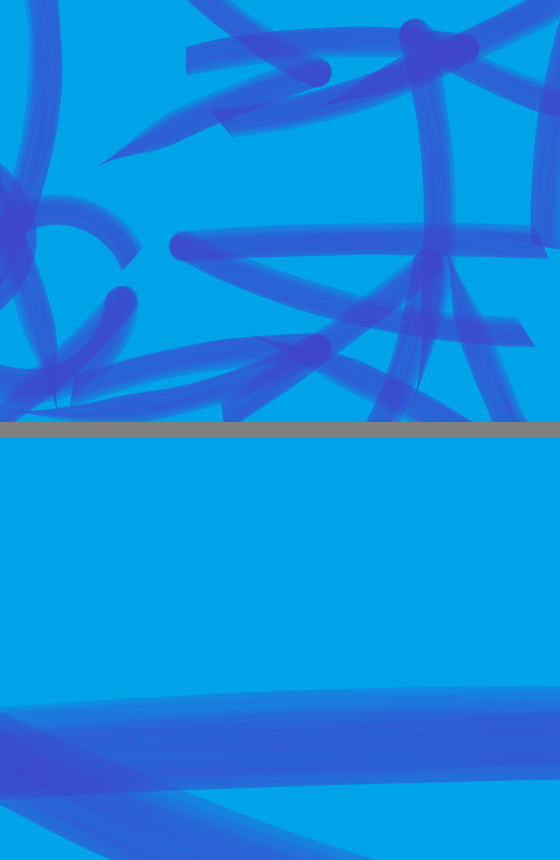
Top, the full canvas; bottom, a detail of the centre.
Write a WebGL 1 fragment shader that draws this background.

```glsl
precision highp float;
// Loose scribble of translucent violet marker strokes on a bright blue ground.
// Strokes are circular arcs, paired into sharp elbows and scattered by hashes;
// each one multiplies the remaining clear paper, so crossings grow darker.
uniform vec2 u_resolution;

const vec3 PAPER = vec3(0.0, 0.64, 0.91);
const vec3 INK = vec3(0.245, 0.265, 0.80);
const int STROKES = 22;

float hash(float n) {
  return fract(sin(n * 12.9898 + 4.137) * 43758.5453);
}

float hash2(vec2 p) {
  return hash(dot(p, vec2(1.0, 57.31)));
}

float valueNoise(vec2 p) {
  vec2 cell = floor(p);
  vec2 f = fract(p);
  f = f * f * (3.0 - 2.0 * f);
  float low = mix(hash2(cell), hash2(cell + vec2(1.0, 0.0)), f.x);
  float high = mix(hash2(cell + vec2(0.0, 1.0)), hash2(cell + 1.0), f.x);
  return mix(low, high, f.y);
}

// Distance along (x) and across (y) an arc leaving start at the given heading.
vec2 arcCoords(vec2 p, vec2 start, float heading, float curvature) {
  vec2 dir = vec2(cos(heading), sin(heading));
  vec2 q = p - start;
  q = vec2(dot(q, dir), dot(q, vec2(-dir.y, dir.x)));
  vec2 spoke = vec2(1.0 - curvature * q.y, curvature * q.x);
  return vec2(atan(spoke.y, spoke.x), 1.0 - length(spoke)) / curvature;
}

// Headings favour rising diagonals, then steep lines, then near-level ones.
float pickHeading(float kind, float jitter) {
  if (kind < 0.45) return mix(0.45, 1.0, jitter);
  if (kind < 0.75) return mix(1.72, 2.08, jitter);
  return mix(-0.15, 0.3, jitter);
}

// Mostly gentle bends, now and then a tight hook; never exactly straight.
float pickCurvature(float kind, float amount) {
  float bend = amount * 2.0 - 1.0;
  float size = kind > 0.86 ? 4.5 + abs(bend) : 0.1 + 0.9 * abs(bend);
  return bend < 0.0 ? -size : size;
}

// Opacity of one stroke: crisp on one side, feathered on the other, streaked.
float strokeAlpha(vec2 uv, float len, float halfWidth, float seed, float pixel) {
  float taper = step(0.5, hash(seed + 0.1));
  float side = hash(seed + 0.2) < 0.5 ? -1.0 : 1.0;
  float slantedEnd = len + uv.y * (hash(seed + 0.3) - 0.5) * 1.4;
  float remaining = (slantedEnd - uv.x) / len;
  float width = halfWidth * mix(1.0, smoothstep(-0.03, 0.38, remaining), taper);
  width *= 0.94 + 0.12 * valueNoise(vec2(uv.x * 9.0, seed));

  float edge = length(vec2(min(uv.x, 0.0), uv.y)) - width;
  edge = max(edge, uv.x - slantedEnd);
  float cover = 1.0 - smoothstep(-pixel, pixel, edge);

  float lateral = side * uv.y / max(width, 0.001);
  float body = smoothstep(-1.05, -0.3, lateral);
  body *= 1.0 - 0.3 * smoothstep(0.6, 1.0, lateral);
  float streak = valueNoise(vec2(uv.x * 5.0, uv.y * 170.0 + seed * 7.0));
  streak += valueNoise(vec2(uv.x * 11.0 + seed, uv.y * 330.0)) - 1.0;
  return cover * clamp(mix(0.26, 0.69, body) + 0.11 * streak, 0.0, 0.85);
}

// Opacity of the arm with this index; even and odd arms share one elbow.
float armAlpha(vec2 p, float index, float aspect, float pixel) {
  float pair = floor(index * 0.5);
  float arm = index - 2.0 * pair;
  float seed = index * 3.7 + 11.0;

  float heading = pickHeading(fract(pair * 0.618 + 0.1), hash(pair + 20.3));
  heading += hash(pair + 31.7) < 0.5 ? 0.0 : 3.14159;
  vec2 target = fract(vec2(0.755, 0.57) * (pair + 1.0) + vec2(0.3, 0.45));
  vec2 elbow = target * vec2(aspect, 1.0);
  elbow -= 0.34 * vec2(cos(heading), sin(heading));

  float turn = mix(0.45, 0.85, hash(pair + 47.9));
  heading += arm * (hash(pair + 52.1) < 0.5 ? -turn : turn);
  float curvature = pickCurvature(hash(seed + 0.4), hash(seed + 0.5));
  float len = min(mix(0.5, 0.95, hash(seed + 0.6)), 2.8 / abs(curvature));
  float halfWidth = mix(0.034, 0.041, hash(seed + 0.7));
  vec2 uv = arcCoords(p, elbow, heading, curvature);
  return strokeAlpha(uv, len, halfWidth, seed, pixel);
}

void main() {
  vec2 p = gl_FragCoord.xy / u_resolution.y;
  float aspect = u_resolution.x / u_resolution.y;
  float pixel = 0.8 / u_resolution.y;

  float clear = 1.0;
  for (int i = 0; i < STROKES; i++) {
    clear *= 1.0 - armAlpha(p, float(i), aspect, pixel);
  }
  gl_FragColor = vec4(mix(INK, PAPER, clear), 1.0);
}
```
